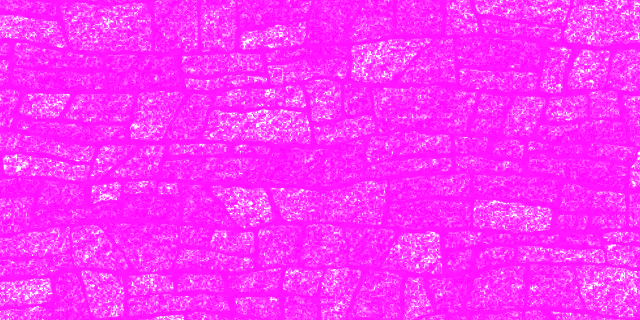
A WebGL 1 fragment shader for this texture:

```glsl
precision highp float;
// Dry stone wall in magenta: wavy courses are cut into leaning blocks, and
// blocks are split again into thin, square or wedge-shaped stones. Rounded
// joint distances give the mortar; grain and relief give the rough lit faces.
uniform vec2 u_resolution;

const float COURSES = 7.0;         // courses per canvas height
const float BLOCK_WIDTH = 0.27;    // mean block width
const float JOINT = 0.0042;        // half width of a mortar joint
const float JOINT_SOFT = 0.0045;   // fade from mortar to stone
const float CORNER = 0.0050;       // corner rounding
const float MORTAR_TONE = 0.085;
const float STONE_TONE = 0.195;
const float TONE_SPREAD = 0.8;     // variation between stones
const float PATCHES = 1.0;         // broad stains across the wall
const float GRAIN = 1.75;          // fine speckle of the stone surface
const float RELIEF = 2.0;          // lit bumps and hollows
const float RIM = 0.42;            // light on upper stone edges
const vec3 MAGENTA = vec3(1.0, 0.0, 1.0);
const vec3 LIGHT = vec3(0.0, 1.0, 0.0);

float hash(vec2 p) {
  vec3 q = fract(p.xyx * vec3(0.1031, 0.1030, 0.0973));
  q += dot(q, q.yzx + 33.33);
  return fract((q.x + q.y) * q.z);
}

float noise(vec2 p) {
  vec2 i = floor(p), f = fract(p);
  f = f * f * (3.0 - 2.0 * f);
  return mix(mix(hash(i), hash(i + vec2(1.0, 0.0)), f.x),
             mix(hash(i + vec2(0.0, 1.0)), hash(i + 1.0), f.x), f.y);
}

float fbm(vec2 p) {
  float sum = 0.0, amp = 0.5;
  for (int i = 0; i < 3; i++) {
    sum += amp * noise(p);
    p = p * 2.07 + 17.3;
    amp *= 0.5;
  }
  return sum / 0.875;
}

// Height of the wavy joint below a course, in courses
float courseLine(float row, float x) {
  return row + 0.5 * (noise(vec2(x * 3.0 + 40.0, row * 7.3 + 90.0)) - 0.5);
}

// Leaning side of a block, in block widths
float blockSide(float i, float row, float v) {
  vec2 key = vec2(i + 50.0, row * 3.0 + 70.0);
  return i + 0.42 * (hash(key) - 0.5) + 0.36 * (hash(key + 31.7) - 0.5) * (v - 0.5);
}

// Distances to the left, right, bottom and top joints; id names the stone
vec4 stoneSides(vec2 p, out vec2 id) {
  float y = p.y * COURSES;
  float row = floor(y);
  if (y < courseLine(row, p.x)) row -= 1.0;
  else if (y > courseLine(row + 1.0, p.x)) row += 1.0;
  float low = courseLine(row, p.x);
  float rise = courseLine(row + 1.0, p.x) - low;
  float height = rise / COURSES;
  float v = (y - low) / rise;

  float u = p.x / BLOCK_WIDTH + 9.0 * hash(vec2(row + 20.0, 4.0));
  float col = floor(u);
  if (u < blockSide(col, row, v)) col -= 1.0;
  else if (u > blockSide(col + 1.0, row, v)) col += 1.0;
  float left = blockSide(col, row, v);
  float span = blockSide(col + 1.0, row, v) - left;
  float width = span * BLOCK_WIDTH;
  float t = (u - left) / span;
  vec4 d = vec4(t * width, (1.0 - t) * width, v * height, (1.0 - v) * height);
  id = vec2(col * 5.0 + 150.0, row * 5.0 + 150.0);

  // Most blocks are two thin stones high
  bool stacked = hash(id + 0.7) < 0.66;
  if (stacked) {
    float cut = mix(0.36, 0.64, hash(id + 1.3)) + 0.3 * (hash(id + 2.9) - 0.5) * (t - 0.5);
    float above = (v - cut) * height;
    if (above > 0.0) { d.z = above; id.y += 2.0; }
    else d.w = -above;
  }

  // Some are cut again by an upright or slanted joint
  if (hash(id + 3.1) < (stacked ? 0.42 : 0.8)) {
    float lean = (stacked ? 0.3 : 0.9) * (hash(id + 4.7) - 0.5);
    float cut = mix(0.36, 0.64, hash(id + 5.9)) + lean * (v - 0.5);
    float beside = (t - cut) * width / length(vec2(1.0, lean * width / height));
    if (beside > 0.0) { d.x = beside; id.x += 2.0; }
    else d.y = -beside;
  }
  return d;
}

void main() {
  vec2 p = gl_FragCoord.xy / u_resolution.y;
  vec2 bend = vec2(noise(p * 9.0 + 60.0), noise(p * 8.0 + 80.0)) - 0.5;
  vec2 chip = vec2(fbm(p * 38.0 + 11.0), fbm(p * 38.0 + 37.0)) - 0.5;
  vec2 id;
  vec4 d = stoneSides(p + 0.024 * bend + 0.013 * chip, id);

  // Rounded outline with uneven joint width
  float inside = -CORNER * log(dot(exp(-d / CORNER), vec4(1.0)));
  float joint = JOINT * mix(0.1, 1.9, noise(p * 15.0 + 5.0));
  float stone = smoothstep(joint, joint + JOINT_SOFT, inside);

  // Rough face: pin-sharp grain over bumps lit from the upper left
  vec2 q = p + 10.0 + 3.0 * hash(id + 6.1);
  float fine = 0.65 * noise(q * 245.0) + 0.35 * noise(q * 120.0 + 7.0);
  float bumps = fbm(q * vec2(38.0, 48.0)) - fbm((q + vec2(-0.006, 0.008)) * vec2(38.0, 48.0));
  float stain = noise(p * 6.0 + 21.0) + noise(q * 17.0) - 1.0;
  float shade = TONE_SPREAD * (hash(id + 7.7) - 0.5) + 0.6 * smoothstep(0.92, 0.98, hash(id + 9.1));
  shade += PATCHES * 0.6 * stain + RELIEF * bumps + 2.0 * GRAIN * (fine - 0.5);
  float face = STONE_TONE * exp(shade);

  // Crisp broken light on the top edge, a darker foot
  float rim = exp(-max(d.w - joint, 0.0) / 0.0050) + 0.4 * exp(-max(d.x - joint, 0.0) / 0.004);
  face += RIM * rim * smoothstep(0.4, 0.8, noise(p * vec2(36.0, 50.0) + 3.0)) * (0.2 + 1.4 * fine);
  face *= 1.0 - 0.35 * exp(-d.z / 0.010);
  float mortar = MORTAR_TONE * (0.5 + fbm(p * 80.0));
  gl_FragColor = vec4(MAGENTA + LIGHT * clamp(mix(mortar, face, stone), 0.0, 0.95), 1.0);
}
```
